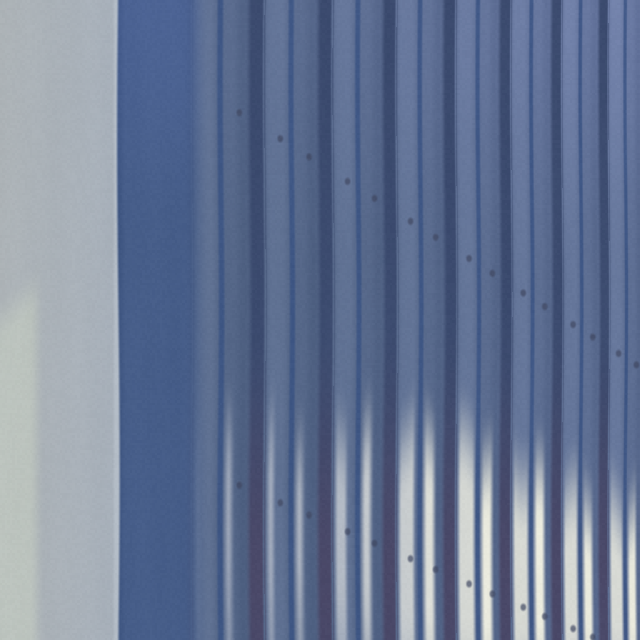
Reproduce this texture procedurally as a WebGL 1 fragment shader.

```glsl
precision mediump float;
// Ribbed blue sheet beside a pale wall, with sunlight caught low on the ribs.
// A quadratic rib spacing gives the perspective; each rib is shaded from its
// local phase, then streaks of light, small specks and faint grain are added.
uniform vec2 u_resolution;

const float WALL_EDGE = 0.185;
const float SHEET_START = 0.300;

float hash(vec2 p) {
  return fract(sin(dot(p, vec2(12.9898, 78.233))) * 437.585);
}

// Soft-sided interval: 1 between a and b.
float band(float x, float a, float b, float soft) {
  return smoothstep(a - soft, a + soft, x) * (1.0 - smoothstep(b - soft, b + soft, x));
}

// Left edge of rib n, and its inverse.
float ribToX(float n) {
  return 0.414 + n * (0.110 - 0.0034 * n);
}

float xToRib(float x) {
  return (0.110 - sqrt(max(0.0121 - 0.0136 * (x - 0.414), 0.0))) / 0.0068;
}

float layeredSines(vec2 p) {
  return sin(p.x * 61.0 + sin(p.y * 5.0)) * 0.5
       + sin(p.x * 143.0 + p.y * 7.0) * 0.3
       + sin(p.y * 23.0 - p.x * 17.0) * 0.2;
}

vec3 wallColor(vec2 p) {
  vec3 col = mix(vec3(0.675, 0.70, 0.715), vec3(0.655, 0.69, 0.73), p.x / WALL_EDGE);
  // sunlit patch with a slanted top
  float top = 0.51 + p.x * 0.9;
  float patchMask = (1.0 - smoothstep(0.045, 0.070, p.x)) * (1.0 - smoothstep(top - 0.05, top + 0.03, p.y));
  col = mix(col, vec3(0.74, 0.77, 0.745), patchMask * 0.9);
  return col + 0.05 * band(p.x, 0.178, 0.190, 0.003);
}

vec3 panelColor(vec2 p) {
  vec3 col = mix(vec3(0.275, 0.365, 0.535), vec3(0.30, 0.39, 0.58), smoothstep(0.6, 1.0, p.y));
  return col - 0.03 * (1.0 - smoothstep(WALL_EDGE, WALL_EDGE + 0.012, p.x));
}

vec3 ribColor(vec2 p, float phase) {
  vec3 dim = vec3(0.335, 0.405, 0.535);
  vec3 lit = vec3(0.43, 0.49, 0.655);
  float rise = 0.35 * smoothstep(0.4, 1.0, p.x) + 0.5 * smoothstep(0.55, 1.0, p.y) * p.x;
  vec3 col = mix(dim, lit, rise);
  col += 0.035 * band(phase, 0.03, 0.30, 0.06);
  col -= 0.03 * band(phase, 0.62, 0.78, 0.08);
  // central seam
  float seam = 1.0 - smoothstep(0.015, 0.060, abs(phase - 0.385));
  col = mix(col, vec3(0.22, 0.32, 0.51), seam * 0.8);
  // dark valley, tinted mauve near the bottom
  vec3 valley = mix(vec3(0.29, 0.285, 0.41), vec3(0.235, 0.295, 0.435), smoothstep(0.1, 0.5, p.y));
  float dark = smoothstep(0.73, 0.83, phase) * (1.0 - smoothstep(0.96, 1.0, phase));
  dark += 0.5 * (1.0 - smoothstep(0.0, 0.035, phase));
  return mix(col, valley, min(dark, 1.0));
}

// Two bright streaks per rib, widening toward the right.
float streaks(vec2 p, float phase, float rib) {
  float wide = smoothstep(-1.0, 3.0, rib);
  float first = band(phase, 0.05, mix(0.10, 0.32, wide), 0.045);
  float second = band(phase, 0.46, mix(0.54, 0.64, wide), 0.055);
  first *= rib < -0.5 ? 0.25 : 0.85;
  float wobble = 0.02 * sin(rib * 2.3 + phase * 9.0);
  float top = 0.395 - 0.12 * smoothstep(0.65, 1.0, p.x) + wobble;
  float fade = 1.0 - smoothstep(top - 0.17, top + 0.015, p.y);
  float lowFade = mix(0.72, 1.0, smoothstep(0.0, 0.16, p.y + 0.12 * wide));
  return max(first, second) * fade * lowFade * mix(0.68, 1.0, wide);
}

// Specks on both halves of a rib along two descending rows.
float specks(vec2 p, float rib) {
  float mask = 0.0;
  for (int side = 0; side < 2; side++) {
    float x = ribToX(rib + mix(0.22, 0.64, float(side)));
    float along = x - 0.374;
    float upper = length((p - vec2(x, 0.824 - 0.635 * along)) * vec2(1.0, 0.8));
    float lower = length((p - vec2(x, 0.242 - 0.43 * along)) * vec2(1.0, 0.8));
    float dotMask = 1.0 - smoothstep(0.002, 0.0065, min(upper, lower));
    mask = max(mask, dotMask * step(0.36, x));
  }
  return mask;
}

void main() {
  vec2 p = gl_FragCoord.xy / u_resolution;
  float ribPos = xToRib(p.x + 0.0012 * sin(p.y * 9.0));
  float rib = floor(ribPos);
  float phase = ribPos - rib;

  // ribbed sheet with reflected light
  vec3 sheet = ribColor(p, phase);
  vec3 glow = mix(vec3(0.77, 0.79, 0.83), vec3(0.92, 0.92, 0.87), smoothstep(0.35, 0.8, p.x));
  sheet = mix(sheet, glow, streaks(p, phase, rib));
  sheet = mix(sheet, vec3(0.25, 0.28, 0.38), specks(p, rib) * 0.7);

  // flat panel, then wall
  vec3 col = mix(panelColor(p), sheet, smoothstep(SHEET_START - 0.012, SHEET_START + 0.028, p.x));
  float edge = WALL_EDGE + 0.002 * sin(p.y * 6.0);
  col = mix(wallColor(p), col, smoothstep(edge - 0.003, edge + 0.003, p.x));

  // mottling and grain
  col += 0.006 * layeredSines(p);
  col += 0.016 * (hash(floor(p * 256.0)) - 0.5);
  gl_FragColor = vec4(clamp(col, 0.0, 1.0), 1.0);
}
```
